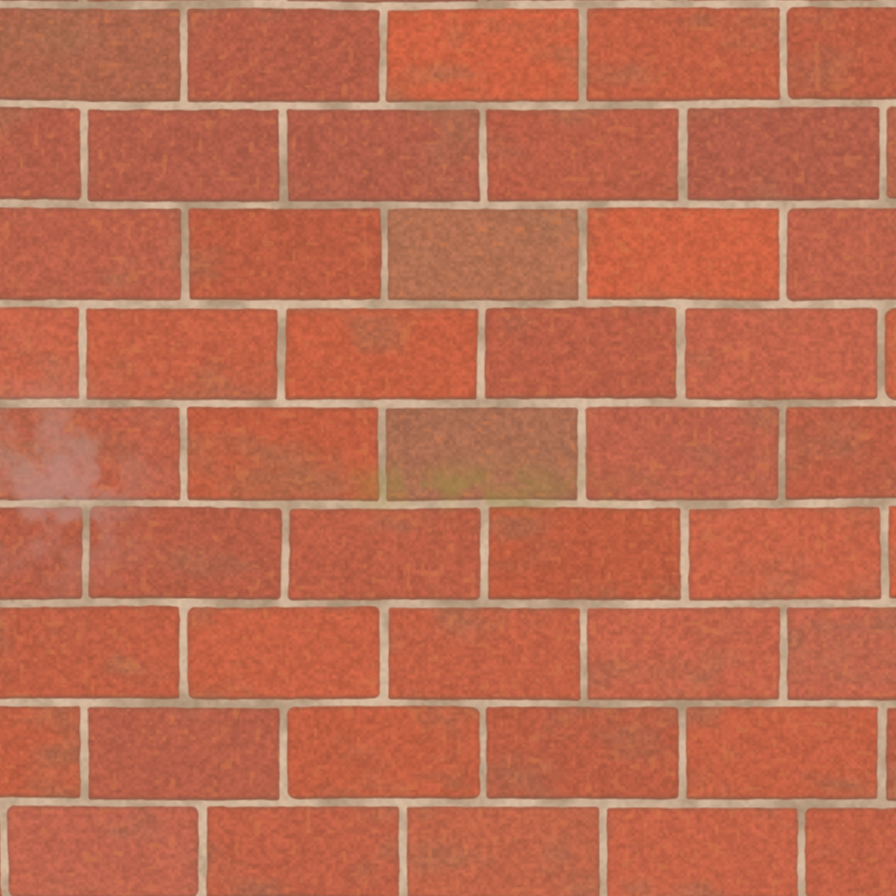
Reproduce this texture procedurally as a WebGL 1 fragment shader.

```glsl
precision highp float;
// Running-bond wall of nine courses of red brick with thin pale mortar joints.
// Each brick is a rounded-box distance field in a staggered cell; hashes vary
// its tone and size, and value noise adds grain, stains and uneven edges.

uniform vec2 u_resolution;

const vec2 BRICK_PITCH = vec2(0.2227, 0.1113);
const float FIRST_JOINT_BELOW_TOP = 0.0055;
const float EVEN_COURSE_START = -0.0157;
const float ODD_COURSE_START = 0.0945;
const float BOTTOM_COURSE_SHIFT = 0.018;
const float JOINT_HALF_WIDTH = 0.0043;
const float CORNER_RADIUS = 0.003;
const float EDGE_SOFTNESS = 0.0017;
const float EDGE_WOBBLE = 0.0026;

const vec3 BRICK_RED = vec3(0.775, 0.375, 0.255);
const vec3 BRICK_ROSE = vec3(0.715, 0.385, 0.305);
const vec3 BRICK_BROWN = vec3(0.650, 0.440, 0.330);
const vec3 FLECK_ORANGE = vec3(0.820, 0.480, 0.300);
const vec3 EDGE_SHADE = vec3(0.500, 0.345, 0.270);
const vec3 MORTAR_PALE = vec3(0.830, 0.715, 0.610);
const vec3 MORTAR_GREY = vec3(0.690, 0.580, 0.475);
const vec3 BLOOM_COLOR = vec3(0.740, 0.600, 0.570);
const vec3 MOSS_COLOR = vec3(0.600, 0.560, 0.270);

const vec2 BLOOM_CENTER = vec2(0.06, 0.46);
const vec2 BLOOM_SIZE = vec2(0.09, 0.10);
const vec2 MOSS_CENTER = vec2(0.51, 0.455);
const vec2 MOSS_SIZE = vec2(0.14, 0.025);

float hash(vec2 p) {
  vec3 q = fract(vec3(p.xyx) * 0.1031);
  q += dot(q, q.yzx + 33.33);
  return fract((q.x + q.y) * q.z);
}

float noise(vec2 p) {
  vec2 cell = floor(p);
  vec2 f = fract(p);
  f = f * f * (3.0 - 2.0 * f);
  float low = mix(hash(cell), hash(cell + vec2(1.0, 0.0)), f.x);
  float high = mix(hash(cell + vec2(0.0, 1.0)), hash(cell + 1.0), f.x);
  return mix(low, high, f.y);
}

float fractalNoise(vec2 p) {
  float sum = 0.0;
  float weight = 0.5;
  for (int i = 0; i < 4; i++) {
    sum += weight * noise(p);
    p = p * 2.03 + 17.3;
    weight *= 0.5;
  }
  return sum / 0.9375;
}

float roundedBox(vec2 p, vec2 halfSize, float radius) {
  vec2 q = abs(p) - halfSize + radius;
  return length(max(q, 0.0)) + min(max(q.x, q.y), 0.0) - radius;
}

// Soft elliptical patch broken up by noise
float stain(vec2 uv, vec2 center, vec2 size) {
  vec2 q = (uv - center) / size;
  return exp(-dot(q, q)) * smoothstep(0.35, 0.7, fractalNoise(uv * 32.0));
}

// Brown bricks: two in the middle of the wall, others at random
float weathering(vec2 id) {
  float central = step(abs(id.x - 2.0), 0.5) * step(abs(abs(id.y - 3.0) - 1.0), 0.5);
  return max(0.75 * central, 0.45 * smoothstep(0.8, 1.0, hash(id + 71.0)));
}

vec3 brickColor(vec2 uv, vec2 id) {
  vec3 color = mix(BRICK_RED, BRICK_ROSE, hash(id + 11.0));
  color = mix(color, BRICK_BROWN, weathering(id));
  color *= 0.96 + 0.08 * hash(id + 37.0);
  // Broad firing clouds, then fine grain and flecks
  float cloud = fractalNoise(uv * vec2(14.0, 24.0) + id * 5.0);
  color = mix(color, BRICK_BROWN, 0.5 * smoothstep(0.5, 0.85, cloud));
  float grain = noise(uv * vec2(150.0, 180.0)) + noise(uv * 290.0 + 9.0) - 1.0;
  color *= 1.0 + 0.11 * grain;
  float fleck = smoothstep(0.74, 0.95, noise(uv * 125.0 + 43.0));
  return mix(color, FLECK_ORANGE, 0.45 * fleck);
}

void main() {
  vec2 uv = gl_FragCoord.xy / u_resolution;
  vec2 wall = uv + 0.003 * (vec2(noise(uv * 7.0), noise(uv * 7.0 + 31.0)) - 0.5);

  // Staggered cells, courses numbered from the top
  float course = (1.0 - FIRST_JOINT_BELOW_TOP - wall.y) / BRICK_PITCH.y;
  float row = floor(course);
  float start = mix(EVEN_COURSE_START, ODD_COURSE_START, mod(row, 2.0));
  start += BOTTOM_COURSE_SHIFT * step(7.5, row) + 0.005 * (hash(vec2(row, 5.0)) - 0.5);
  float along = (wall.x - start) / BRICK_PITCH.x;
  vec2 id = vec2(floor(along), row);
  vec2 local = vec2(fract(along) - 0.5, 0.5 - fract(course)) * BRICK_PITCH;

  // Brick outline with slight individual differences
  local += 0.0018 * (vec2(hash(id + 3.0), hash(id + 19.0)) - 0.5);
  vec2 halfSize = 0.5 * BRICK_PITCH - JOINT_HALF_WIDTH;
  float radius = CORNER_RADIUS + 0.009 * smoothstep(0.75, 1.0, hash(id + 53.0));
  float edge = roundedBox(local, halfSize, radius);
  edge += EDGE_WOBBLE * (fractalNoise(uv * 65.0) - 0.5);

  // Worn arrises and a shaded lower edge
  vec3 brick = brickColor(uv, id);
  float rim = smoothstep(-0.006, 0.0, edge);
  float underside = 1.0 - smoothstep(0.0, 0.006, local.y + halfSize.y);
  brick = mix(brick, EDGE_SHADE, 0.3 * rim + 0.35 * underside);
  brick = mix(brick, BLOOM_COLOR, 0.6 * stain(uv, BLOOM_CENTER, BLOOM_SIZE));

  vec3 mortar = mix(MORTAR_PALE, MORTAR_GREY, smoothstep(0.3, 0.8, fractalNoise(uv * 24.0 + 7.0)));
  mortar *= 0.96 + 0.08 * noise(uv * 210.0);

  float soft = max(EDGE_SOFTNESS, 0.7 / u_resolution.y);
  vec3 color = mix(brick, mortar, smoothstep(-soft, soft, edge));
  color = mix(color, MOSS_COLOR, 0.5 * stain(uv, MOSS_CENTER, MOSS_SIZE));
  gl_FragColor = vec4(color, 1.0);
}
```
